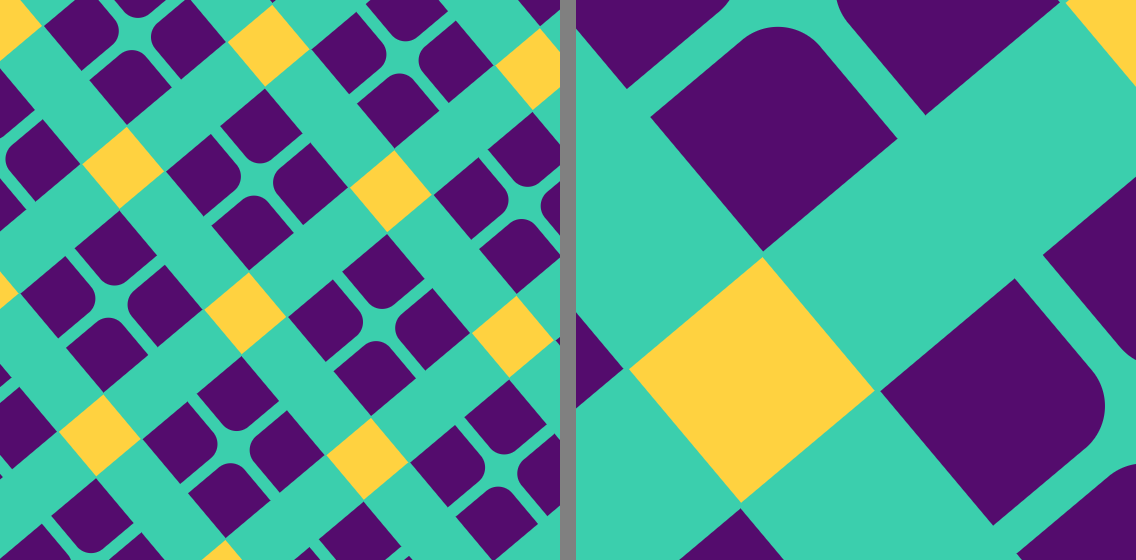
Left: the whole. Right: its middle third, enlarged.
A Shadertoy shader for this pattern:

```glsl
const vec3 TEAL = vec3(0.231, 0.812, 0.678);
const vec3 PURPLE = vec3(0.330, 0.047, 0.427);
const vec3 YELLOW = vec3(1.0, 0.824, 0.251);

const float PERIOD = 0.3392;              // lattice step, in canvas heights
const float TILT = 40.0;                  // lattice angle, in degrees
const vec2 ANCHOR = vec2(0.438, 0.4405);  // centre of one yellow square

// Sizes in lattice steps
const float SQUARE_HALF = 0.153;
const float PETAL_HALF = 0.154;
const float PETAL_OFFSET = 0.186;
const float PETAL_RADIUS = 0.097;

vec2 rotate(vec2 p, float angle) {
    float c = cos(angle), s = sin(angle);
    return vec2(c * p.x + s * p.y, c * p.y - s * p.x);
}

float roundedBox(vec2 p, float halfSize, float radius) {
    vec2 q = abs(p) - halfSize + radius;
    return length(max(q, 0.0)) + min(max(q.x, q.y), 0.0) - radius;
}

// Four mirrored squares, each rounded only at the corner facing the middle
float petalCluster(vec2 p, float offset, float halfSize, float radius) {
    vec2 q = abs(p) - offset;
    float innerRadius = max(q.x, q.y) < 0.0 ? radius : 0.0;
    return roundedBox(q, halfSize, innerRadius);
}

float coverage(float dist, float pixel) {
    return clamp(0.5 - dist / pixel, 0.0, 1.0);
}

void mainImage(out vec4 fragColor, in vec2 fragCoord) {
    vec2 uv = fragCoord / iResolution.y;
    vec2 lattice = rotate(uv - ANCHOR, radians(TILT)) / PERIOD;
    float pixel = 1.0 / (iResolution.y * PERIOD);

    // Squares sit on lattice points, petal clusters in between
    vec2 squareCell = fract(lattice + 0.5) - 0.5;
    vec2 petalCell = fract(lattice) - 0.5;
    float square = roundedBox(squareCell, SQUARE_HALF, 0.0);
    float petals = petalCluster(petalCell, PETAL_OFFSET, PETAL_HALF, PETAL_RADIUS);

    vec3 color = mix(TEAL, PURPLE, coverage(petals, pixel));
    color = mix(color, YELLOW, coverage(square, pixel));
    fragColor = vec4(color, 1.0);
}
```
